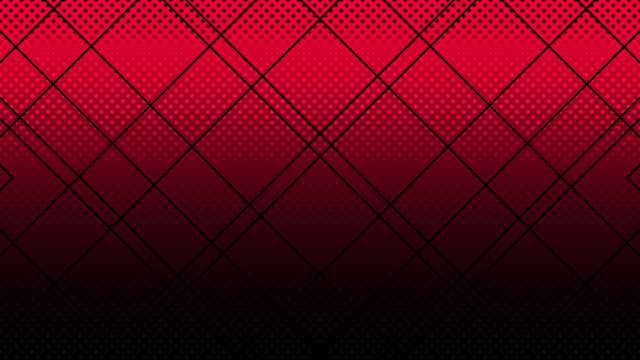
Reproduce this background procedurally as a WebGL 1 fragment shader.

```glsl
precision highp float;
// A red-to-black vertical fade under a staggered halftone dot grid,
// crossed by two mirrored families of thin black diagonal lines.
// Lengths are in canvas heights: x from the centre, y down from the top.

uniform vec2 u_resolution;

const vec3 RED = vec3(1.0, 0.0, 0.215);
const vec3 BRIGHT_DOT = vec3(1.0, 0.02, 0.23);
const vec3 DARK_DOT = vec3(0.075, 0.03, 0.035);
const vec3 LINE_COLOR = vec3(0.025, 0.0, 0.005);

const float DOT_PITCH = 0.0296;
const float DOT_RADIUS = 0.0053;
const float LINE_HALF_WIDTH = 0.0027;
const float DIAGONAL = 0.7071;
const vec2 CHEVRON_TIP = vec2(0.854, 0.493);

// Where each diagonal meets the top edge, from right to left.
const vec4 LINES_RIGHT = vec4(0.715, 0.507, 0.178, -0.053);
const vec4 LINES_MIDDLE = vec4(-0.372, -0.435, -0.764, -0.975);
const vec3 LINES_LEFT = vec3(-1.160, -1.218, -1.528);

// Clamped linear blend position between two heights
float ramp(float from, float to, float y) {
    return clamp((y - from) / (to - from), 0.0, 1.0);
}

// Filled coverage of a shape, smoothed over about one pixel
float cover(float dist, float radius, float pixel) {
    return 1.0 - smoothstep(radius - pixel, radius + pixel, dist);
}

// Red strength of the fade at a given depth
float fadeLevel(float y) {
    float level = mix(0.93, 0.89, ramp(0.0, 0.12, y));
    level = mix(level, 0.71, ramp(0.12, 0.23, y));
    level = mix(level, 0.48, ramp(0.23, 0.35, y));
    level = mix(level, 0.35, ramp(0.35, 0.49, y));
    level = mix(level, 0.21, ramp(0.49, 0.64, y));
    level = mix(level, 0.06, ramp(0.64, 0.80, y));
    return mix(level, 0.0, ramp(0.80, 0.95, y));
}

// Distance to the nearest centre of a staggered grid
float dotDistance(vec2 p) {
    vec2 a = mod(p, DOT_PITCH) - 0.5 * DOT_PITCH;
    vec2 b = mod(p + 0.5 * DOT_PITCH, DOT_PITCH) - 0.5 * DOT_PITCH;
    return min(length(a), length(b));
}

// Distance to the nearest line of one diagonal family
float diagonalDistance(vec2 p) {
    float offset = p.x - p.y;
    vec4 d = min(abs(offset - LINES_RIGHT), abs(offset - LINES_MIDDLE));
    vec3 e = abs(offset - LINES_LEFT);
    float nearest = min(min(d.x, d.y), min(d.z, d.w));
    return DIAGONAL * min(nearest, min(e.x, min(e.y, e.z)));
}

// Distance to the small chevrons at both side edges
float chevronDistance(vec2 p) {
    vec2 q = abs(vec2(p.x, p.y - CHEVRON_TIP.y));
    return DIAGONAL * abs(q.x - CHEVRON_TIP.x - q.y);
}

void main() {
    float pixel = 0.75 / u_resolution.y;
    vec2 p = vec2(gl_FragCoord.x - 0.5 * u_resolution.x,
                  u_resolution.y - gl_FragCoord.y) / u_resolution.y;

    vec3 color = RED * fadeLevel(p.y);

    // Dark dots at the top shrink into rings around bright dots
    float d = dotDistance(p);
    float topDark = 1.0 - ramp(0.06, 0.20, p.y);
    color = mix(color, DARK_DOT, 0.9 * topDark * cover(d, DOT_RADIUS, pixel));

    float brightSize = DOT_RADIUS * mix(0.55, 1.0, ramp(0.08, 0.22, p.y));
    float bright = ramp(0.06, 0.14, p.y) * (1.0 - ramp(0.30, 0.47, p.y));
    color = mix(color, BRIGHT_DOT, bright * cover(d, brightSize, pixel));

    // Dark dots return below the middle
    float lowDark = 0.85 * ramp(0.47, 0.60, p.y);
    color = mix(color, DARK_DOT, lowDark * cover(d, DOT_RADIUS, pixel));

    // Mirrored diagonals and side chevrons
    float lineDist = min(diagonalDistance(p),
                         diagonalDistance(vec2(-p.x, p.y)));
    lineDist = min(lineDist, chevronDistance(p));
    color = mix(color, LINE_COLOR * (1.0 - p.y),
                cover(lineDist, LINE_HALF_WIDTH, pixel));

    gl_FragColor = vec4(color, 1.0);
}
```
